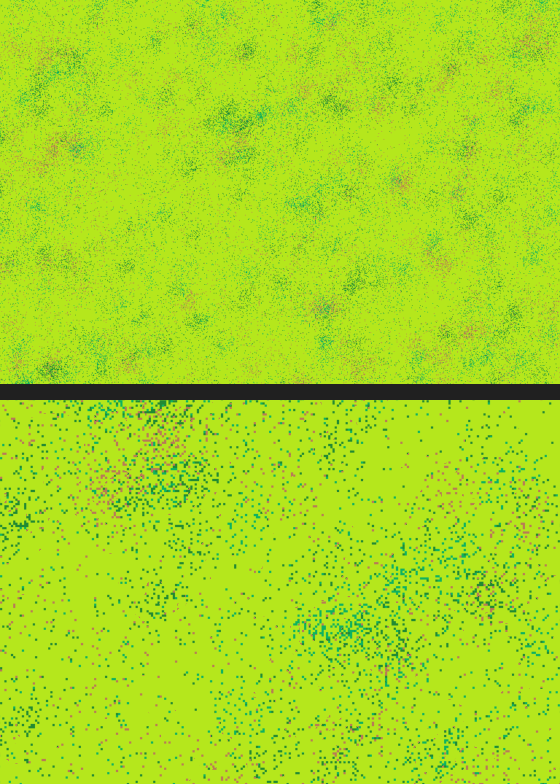
Top: the whole. Bottom: its middle third, enlarged.
Reproduce this texture procedurally as a Shadertoy shader.

```glsl
vec3 hash3(vec3 p) {
    p = fract(p * vec3(0.1031, 0.1030, 0.0973));
    p += dot(p, p.yxz + 33.33);
    return fract((p.xxy + p.yxx) * p.zyx);
}

// Soft round puffs of uneven strength, one per jittered cell
float puffs(vec2 p, float seed) {
    vec2 cell = floor(p);
    float sum = 0.0;
    for (int y = -1; y <= 1; y++)
    for (int x = -1; x <= 1; x++) {
        vec2 id = cell + vec2(x, y);
        vec3 rnd = hash3(vec3(id + 60.0, seed));
        vec2 d = p - id - rnd.xy;
        float r2 = dot(d, d);
        sum += pow(rnd.z, 4.0) * (exp(-10.0 * r2) + 0.15 * exp(-2.5 * r2));
    }
    return sum;
}

// Broad drifts of thicker and thinner spray
float drift(vec2 p) {
    float s = sin(p.x * 9.0 + 2.0 * sin(p.y * 11.0 + 1.0))
            + sin(p.y * 19.0 + 1.5 * sin(p.x * 13.0))
            + sin(p.x * 23.0 - p.y * 31.0 + 2.0);
    return 0.6 + 0.12 * s;
}

void mainImage(out vec4 fragColor, in vec2 fragCoord) {
    const vec3 lime = vec3(0.71, 0.905, 0.11);
    const vec3 teal = vec3(0.05, 0.70, 0.38);
    const vec3 darkGreen = vec3(0.13, 0.54, 0.20);
    const vec3 brown = vec3(0.725, 0.478, 0.341);

    // Puffs lean along a steep rising diagonal
    vec2 uv = fragCoord / iResolution.x;
    vec2 slant = vec2(dot(uv, vec2(0.6, 0.8)), dot(uv, vec2(0.8, -0.6)));
    vec2 q = slant * vec2(20.0, 26.0);
    float haze = drift(slant);
    float tealShare = haze * (0.4 * puffs(q, 11.0) + 0.016);
    float darkShare = haze * (0.4 * puffs(q + 0.37, 37.0) + 0.016);
    float brownShare = haze * (0.35 * puffs(q + 0.71, 73.0) + 0.017);

    // Square specks, each weighted by its overlap with a slightly wide pixel
    vec2 center = uv * 768.0;
    float halfWidth = 0.575 * 768.0 / iResolution.x;
    vec3 color = vec3(0.0);
    float total = 0.0;
    for (int j = -2; j <= 2; j++)
    for (int i = -2; i <= 2; i++) {
        vec2 speck = floor(center) + vec2(i, j);
        vec2 overlap = max(min(speck + 1.0, center + halfWidth)
                         - max(speck, center - halfWidth), 0.0);
        float weight = overlap.x * overlap.y;
        float pick = hash3(vec3(speck, 5.0)).x;
        vec3 ink = pick < tealShare ? teal
                 : pick < tealShare + darkShare ? darkGreen
                 : pick < tealShare + darkShare + brownShare ? brown
                 : lime;
        color += weight * ink;
        total += weight;
    }
    fragColor = vec4(color / total, 1.0);
}
```
